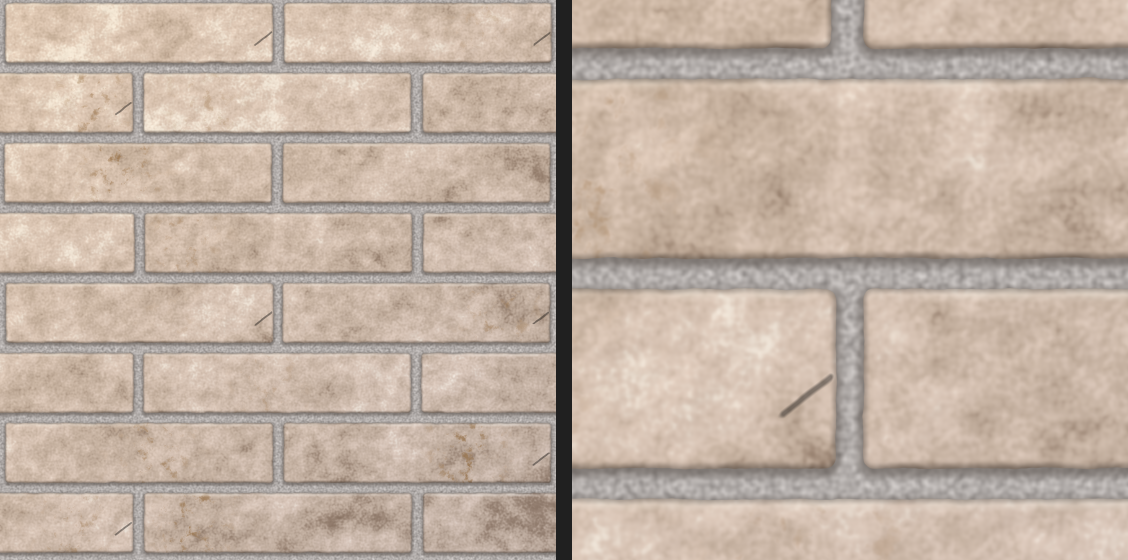
Left, the full canvas; right, a detail of the centre.
This texture is drawn by a Shadertoy shader. Its source:

```glsl
// Weathered cream bricks in running bond: eight courses, two bricks per course.
// Each brick is a rounded box with a ragged outline, toned by layered gradient
// noise, stained and chipped at random, set in speckled grey mortar with shadows.

const float COURSES = 8.0;                   // one unit of length = one course
const vec2 HALF_BRICK = vec2(1.911, 0.427);
const float CORNER = 0.05;

const vec3 MORTAR = vec3(0.70, 0.68, 0.67);
const vec3 SHADOW = vec3(0.40, 0.37, 0.35);
const vec3 UMBER  = vec3(0.58, 0.49, 0.42);
const vec3 SAND   = vec3(0.77, 0.69, 0.62);
const vec3 CREAM  = vec3(0.85, 0.77, 0.71);
const vec3 CHALK  = vec3(0.94, 0.90, 0.85);
const vec3 OCHRE  = vec3(0.60, 0.46, 0.31);

vec2 hash22(vec2 p) {
    vec3 a = fract(p.xyx * vec3(0.1031, 0.1030, 0.0973));
    a += dot(a, a.yzx + 33.33);
    return fract((a.xx + a.yz) * a.zy);
}

float gradientAt(vec2 corner, vec2 offset) {
    return dot(hash22(corner) * 2.0 - 1.0, offset);
}

float gradientNoise(vec2 p) {
    vec2 i = floor(p), f = fract(p);
    vec2 u = f * f * f * (f * (f * 6.0 - 15.0) + 10.0);
    vec2 e = vec2(1.0, 0.0);
    float low  = mix(gradientAt(i, f), gradientAt(i + e, f - e), u.x);
    float high = mix(gradientAt(i + e.yx, f - e.yx), gradientAt(i + e.xx, f - e.xx), u.x);
    return mix(low, high, u.y);
}

float fbm(vec2 p) {
    float sum = 0.0, amp = 1.0;
    for (int i = 0; i < 4; i++) {
        sum += amp * gradientNoise(p);
        p = mat2(1.6, 1.2, -1.2, 1.6) * p + 7.3;
        amp *= 0.55;
    }
    return sum;
}

float roundedBox(vec2 p, vec2 halfSize, float radius) {
    vec2 q = abs(p) - halfSize + radius;
    return length(max(q, 0.0)) + min(max(q.x, q.y), 0.0) - radius;
}

float segment(vec2 p, vec2 a, vec2 b) {
    vec2 pa = p - a, ba = b - a;
    return length(pa - ba * clamp(dot(pa, ba) / dot(ba, ba), 0.0, 1.0));
}

vec3 brickRamp(float tone) {
    vec3 c = mix(UMBER, SAND, smoothstep(0.0, 0.42, tone));
    c = mix(c, CREAM, smoothstep(0.35, 0.68, tone));
    return mix(c, CHALK, smoothstep(0.62, 0.98, tone));
}

vec3 mortarColor(vec2 p, float shadowDist) {
    float speckle = gradientNoise(p * 31.0) + 0.7 * gradientNoise(p * 19.0 + 40.0);
    vec3 c = MORTAR + 0.17 * speckle;
    return mix(c, SHADOW, 0.65 * smoothstep(0.055, -0.015, shadowDist));
}

vec3 brickColor(vec2 q, float dist, vec2 id, float sun) {
    vec2 rnd = hash22(id + 11.0), rnd2 = hash22(id + 57.0);
    vec2 s = q + rnd * 90.0 + 20.0;

    // Broad clouds, mottling and grain set the tone
    float mottle = fbm(s * 4.5);
    float grain = gradientNoise(s * 27.0);
    float tone = 0.53 + 0.14 * (rnd2.x - 0.5) + sun;
    tone += 0.42 * fbm(s * vec2(0.9, 1.3)) + 0.30 * mottle + 0.22 * grain;
    vec3 c = brickRamp(tone);

    // Shallow relief lit from the upper left
    vec2 toLight = vec2(-0.025, 0.03);
    c += 0.09 * (fbm(s * 3.2) - fbm((s + toLight) * 3.2));

    // Ochre flecks gathered in one patch
    float across = (q.x - mix(-1.4, 1.4, rnd.x)) / 0.5;
    float flecks = smoothstep(0.08, 0.6, fbm(s * 5.5 + 30.0) + 0.35 * grain);
    c = mix(c, OCHRE, 0.85 * flecks * exp(-across * across) * smoothstep(0.2, 0.8, rnd.y));

    // Short crack near the right end of some bricks
    float bend = 0.05 * gradientNoise(s * 9.0);
    float crack = segment(q + bend, vec2(1.66, -0.17), vec2(1.88, 0.0));
    c *= 1.0 - 0.4 * step(0.55, rnd2.y) * smoothstep(0.022, 0.004, crack);

    // Pale broken upper rim, brown lower rim and worn ends
    float chip = 0.5 + 0.8 * fbm(s * vec2(3.0, 5.0) + 60.0);
    float top = smoothstep(0.07, 0.015, HALF_BRICK.y - q.y);
    float bottom = smoothstep(0.05, 0.0, HALF_BRICK.y + q.y);
    c = mix(c, CHALK, 0.7 * top * clamp(chip + 0.1, 0.0, 1.0));
    c = mix(c, UMBER * 0.8, 0.7 * bottom * clamp(chip, 0.0, 1.0));
    c *= 1.0 - 0.28 * smoothstep(-0.035, 0.01, dist);
    return c * (1.0 + sun * vec3(0.15, 0.08, -0.1));
}

void mainImage(out vec4 fragColor, in vec2 fragCoord) {
    vec2 uv = fragCoord / iResolution.xy;
    vec2 p = COURSES * fragCoord / iResolution.y;
    float pixel = COURSES / iResolution.y;
    float period = 0.5 * COURSES * iResolution.x / iResolution.y;

    // Brick cell: every other course slides by half a brick
    float row = floor(p.y - 0.03);
    float slide = 0.5 * mod(row + 1.0, 2.0);
    float column = floor(p.x / period - slide);
    vec2 id = vec2(column, row) + 5.0;
    vec2 q = p - vec2((column + slide + 0.5) * period, row + 0.53);
    q.x += 0.03 * (hash22(id).x - 0.5);

    // Ragged outline, and a cast shadow falling downward
    float ragged = 0.012 * fbm(p * 5.0);
    float dist = roundedBox(q, HALF_BRICK, CORNER) + ragged;
    float shadowDist = roundedBox(q + vec2(0.0, 0.018), HALF_BRICK, CORNER) + ragged;

    float sun = dot(uv - 0.5, vec2(-0.16, 0.22));
    float cover = smoothstep(0.75 * pixel, -0.75 * pixel, dist);
    vec3 c = mix(mortarColor(p, shadowDist), brickColor(q, dist, id, sun), cover);
    fragColor = vec4(clamp(c, 0.0, 1.0), 1.0);
}
```
